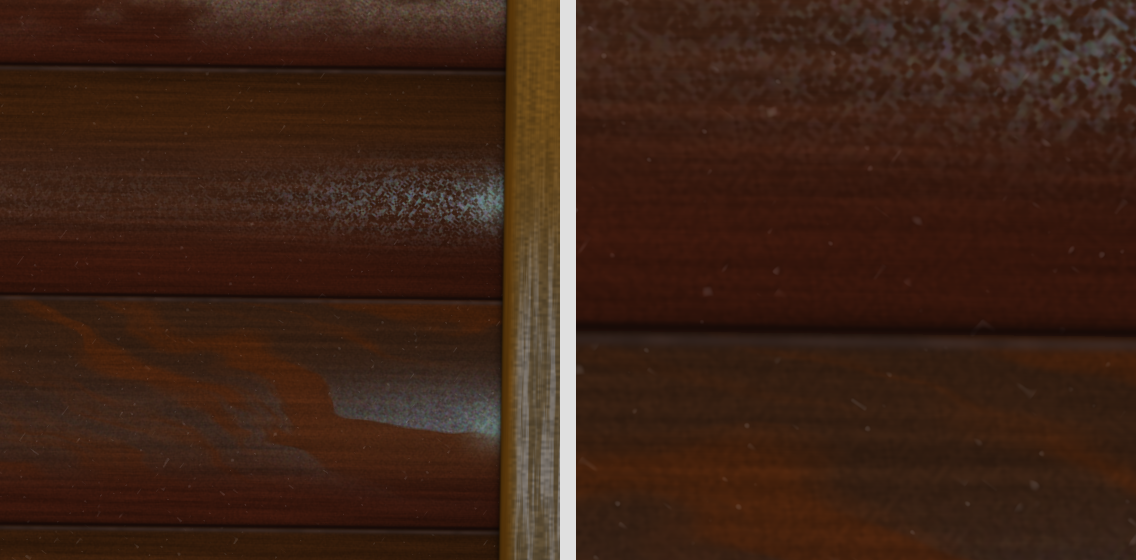
Left: the whole. Right: its middle third, enlarged.
A Shadertoy shader for this texture:

```glsl
// Dark varnished log siding with patchy sheen, beside a golden upright post.

float hash(vec2 p) {
    return fract(sin(dot(p, vec2(127.1, 311.7))) * 43758.5453);
}

float noise(vec2 p) {
    vec2 i = floor(p), f = fract(p);
    f = f * f * (3.0 - 2.0 * f);
    return mix(mix(hash(i), hash(i + vec2(1, 0)), f.x),
               mix(hash(i + vec2(0, 1)), hash(i + vec2(1, 1)), f.x), f.y);
}

float fbm(vec2 p) {
    float sum = 0.0, amp = 0.5;
    for (int i = 0; i < 4; i++) {
        sum += amp * noise(p);
        p = p * 2.03 + 17.3;
        amp *= 0.5;
    }
    return sum;
}

// One board: id is its row, f runs from its lower seam (0) to its upper seam (1)
vec3 boardColor(vec2 p, float id, float f) {
    float wavy = mod(id, 2.0) < 0.5 ? 1.0 : 0.0;
    float top = step(1.5, id);

    // Rounded body: reddish below, dull in the middle, warm brown above
    vec3 col = mix(vec3(0.215, 0.085, 0.045), vec3(0.24, 0.128, 0.075), smoothstep(0.1, 0.45, f));
    col = mix(col, vec3(0.235, 0.122, 0.045), smoothstep(0.55, 0.8, f));
    col *= 1.0 - 0.15 * smoothstep(0.75, 1.0, f) * (1.0 - wavy);
    col *= 1.0 - 0.14 * smoothstep(0.5, 0.95, p.x);

    // Straight fibres, and slanted flame figure on every second board
    float fibre = fbm(vec2(p.x * 4.0, p.y * 130.0 + p.x * 2.0) + id * 9.0);
    float warp = fbm(vec2(p.x * 3.0, p.y * 7.0) + id * 5.0);
    float figure = fbm(vec2(p.x * 2.0 + warp, p.y * 19.0 + p.x * 7.0 + warp * 4.0));
    float flame = smoothstep(0.35, 0.65, figure);
    col *= 0.76 + 0.5 * fibre;
    vec3 flameColor = mix(vec3(0.19, 0.115, 0.075), vec3(0.30, 0.135, 0.045), flame);
    col = mix(col, flameColor * (0.85 + 0.3 * fibre),
              0.7 * wavy * smoothstep(0.12, 0.4, f) * (1.0 - top));

    // Fine varnish texture, on turned axes to hide the lattice
    vec2 q = mat2(0.8, 0.6, -0.6, 0.8) * p;
    float fine = noise(q * 310.0);
    float speckle = 0.45 * fine + 0.35 * noise(q * 170.0 + 40.0) + 0.2 * noise(q * 75.0 + 9.0);
    vec3 tint = vec3(noise(q * 230.0), noise(q * 230.0 + 31.0), noise(q * 230.0 + 67.0)) - 0.5;
    col *= 0.92 + 0.16 * fine;

    // Speckled sheen, strongest beside the post
    float center = mix(0.43, 0.45, wavy);
    float band = exp(-pow((f - center) / mix(0.13, 0.19, wavy), 2.0));
    float reach = 0.14 + 0.74 * smoothstep(0.35, 0.85, p.x);
    float patches = mix(1.0, 0.12 + 0.95 * smoothstep(0.57, 0.47, figure), wavy);
    float grit = mix(smoothstep(0.3, 0.8, speckle), 0.3 + 0.6 * speckle, wavy);
    float sheen = band * reach * patches * grit;
    float cloud = smoothstep(0.25, 0.6, fbm(p * vec2(7.0, 14.0)));
    float topSheen = smoothstep(0.02, 0.36, f) * (0.25 + 0.75 * speckle) * cloud * (0.55 + 0.5 * p.x);
    sheen = mix(sheen, topSheen, top);
    vec3 gloss = mix(vec3(0.41, 0.46, 0.50), vec3(0.50, 0.46, 0.41), top) + 0.16 * tint;
    col = mix(col, gloss, clamp(sheen, 0.0, 1.0));

    // Bright glint at the end of the board
    float glint = exp(-pow((f - center) / 0.09, 2.0)) * smoothstep(0.8, 0.9, p.x) * (1.0 - top);
    col = mix(col, vec3(0.45, 0.56, 0.55) + 0.12 * tint, glint * (0.35 + 0.5 * speckle));

    // Sparse dust
    float dust = smoothstep(0.88, 1.0, noise(q * 120.0 + 80.0));
    return col + 0.10 * dust * vec3(0.8, 0.9, 1.0);
}

// The post: x is the distance to the right of its left edge
vec3 postColor(vec2 p, float x) {
    float streak = fbm(vec2(x * 130.0, p.y * 6.0));
    float weave = noise(vec2(x * 120.0, p.y * 190.0));
    vec3 col = vec3(0.40, 0.275, 0.095) * (0.76 + 0.34 * streak + 0.2 * weave);

    // Grey worn gloss on the lower face
    float worn = smoothstep(0.8, 0.35, p.y) * smoothstep(0.01, 0.04, x);
    vec3 grey = mix(vec3(0.34, 0.29, 0.21), vec3(0.47, 0.46, 0.46), smoothstep(0.3, 0.65, streak));
    col = mix(col, grey * (0.85 + 0.28 * weave), 0.85 * worn);

    // Rounded left edge
    vec3 rim = vec3(0.33, 0.20, 0.035) * (0.85 + 0.3 * streak);
    return mix(rim * smoothstep(-0.014, 0.008, x), col, smoothstep(0.008, 0.026, x));
}

void mainImage(out vec4 fragColor, in vec2 fragCoord) {
    vec2 p = fragCoord / iResolution.xy;
    float aa = 1.0 / iResolution.y;

    // Rows of boards, tilted slightly down to the right
    float row = (p.y - 0.063 + 0.011 * p.x) / 0.4105;
    float id = floor(row), f = row - id;
    vec3 col = boardColor(p, id, f);

    // Seam: soft dark gap above a dusty lip
    float fromSeam = (row - floor(row + 0.5)) * 0.4105;
    col *= 1.0 - 0.25 * exp(-abs(fromSeam) / 0.012);
    float lip = exp(-pow((fromSeam + 0.005) / 0.0042, 2.0));
    float dusty = 0.8 + 0.35 * noise(p * vec2(60.0, 8.0));
    col = mix(col, vec3(0.225, 0.16, 0.14) * dusty, 0.8 * lip);
    float gap = exp(-pow((fromSeam - 0.0025) / 0.0035, 2.0));
    col = mix(col, vec3(0.075, 0.035, 0.025), 0.8 * gap);

    // Post with a narrow contact shadow
    float x = p.x - mix(0.891, 0.905, p.y);
    col *= 1.0 - 0.5 * exp(min(x, 0.0) / 0.006);
    col = mix(col, postColor(p, x), smoothstep(-0.001 - aa, 0.001 + aa, x));

    fragColor = vec4(col, 1.0);
}
```
